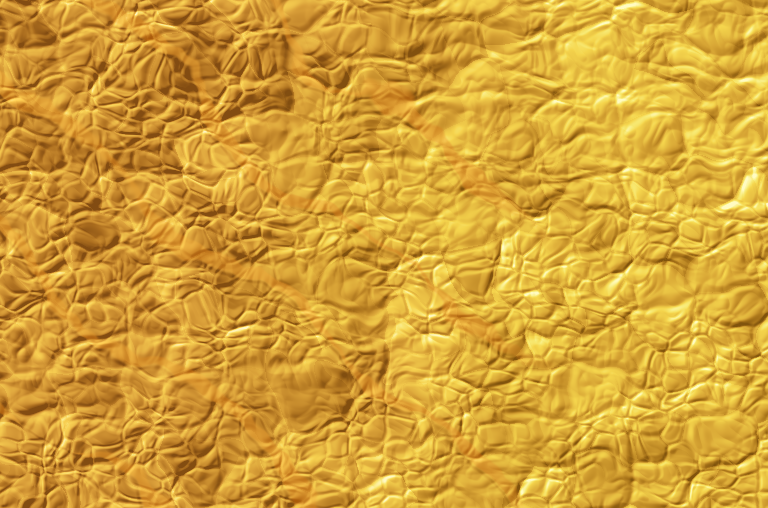
This texture is drawn by a Shadertoy shader. Its source:

```glsl
// Crumpled gold foil: Voronoi facets, ridged wrinkles and long streaks form
// a height field lit from the upper left. Tone runs through a gold ramp,
// brown at left and yellow at right, crossed by smooth diagonal orange folds.

const vec2  BIG_FACETS   = vec2(9.0, 12.0);   // cells per canvas height
const vec2  SMALL_FACETS = vec2(25.0, 30.0);
const vec2  STREAKS      = vec2(3.5, 21.0);
const float WARP         = 0.026;
const vec2  LIGHT_DIR    = vec2(-0.6, 0.8);
const float LIGHT_STEP   = 0.0024;
const float RELIEF_GAIN  = 0.95;
const float TONE_STEP    = 0.7;               // tone between two ramp colours
const int   FOLD_COUNT   = 5;
const float FOLD_SLOPE   = 0.8;
const float FOLD_SPACING = 0.29;
const vec3  FOLD_COLOR   = vec3(0.87, 0.60, 0.19);
const vec3 GOLD[8] = vec3[8](
    vec3(0.50, 0.31, 0.07), vec3(0.66, 0.44, 0.12),
    vec3(0.77, 0.55, 0.18), vec3(0.85, 0.64, 0.23),
    vec3(0.91, 0.74, 0.28), vec3(0.96, 0.82, 0.32),
    vec3(0.97, 0.90, 0.47), vec3(1.00, 0.97, 0.78));

vec2 hash2(vec2 cell) {
    uvec2 q = uvec2(ivec2(cell)) * uvec2(0x9E3779B1u, 0x85EBCA77u);
    uint n = q.x ^ (q.y + (q.x >> 13));
    n = (n ^ (n >> 15)) * 0x2C1B3C6Du;
    n ^= n >> 14;
    return vec2(n & 0xFFFFu, n >> 16) / 65535.0;
}

float cornerSlope(vec2 cell, vec2 offset) { return dot(hash2(cell) * 2.0 - 1.0, offset); }

float gradientNoise(vec2 p) {
    vec2 i = floor(p), f = p - i;
    vec2 u = f * f * f * (f * (f * 6.0 - 15.0) + 10.0);
    vec2 e = vec2(1.0, 0.0);
    float low  = mix(cornerSlope(i, f), cornerSlope(i + e, f - e), u.x);
    float high = mix(cornerSlope(i + e.yx, f - e.yx), cornerSlope(i + 1.0, f - 1.0), u.x);
    return 1.6 * mix(low, high, u.y);
}

float fbm(vec2 p) { return gradientNoise(p) + 0.5 * gradientNoise(p * 2.1 + 17.3); }

// Rounded absolute value: a sharp valley along the zero line of the noise
float ridge(float n) { return sqrt(n * n + 0.001); }

// x: gap between the two nearest cell points, y: random value of the cell
vec2 facets(vec2 p) {
    vec2 base = floor(p), nearest = vec2(9.0);
    float id = 0.0;
    for (int y = -1; y <= 1; y++)
    for (int x = -1; x <= 1; x++) {
        vec2 cell = base + vec2(x, y);
        vec2 h = hash2(cell);
        float d = length(cell + h - p);
        if (d < nearest.x) { nearest = vec2(d, nearest.x); id = fract(h.x * 7.3 + h.y * 3.7); }
        else nearest.y = min(nearest.y, d);
    }
    return vec2(nearest.y - nearest.x, id);
}

// x: height, y: crease strength, z: facet tone around 0
vec3 foil(vec2 p) {
    float combed = smoothstep(0.6, 0.95, p.x) * smoothstep(0.45, 0.75, p.y);
    vec2 w = p + WARP * vec2(fbm(p * 8.0), fbm(p * 8.0 + 31.0));
    vec2 big = facets(w * BIG_FACETS), small = facets(w * SMALL_FACETS + 5.0);
    float wear = smoothstep(-0.6, 0.1, gradientNoise(p * 6.0 + 60.0));
    float smallAmount = wear * mix(1.0, 0.45, combed);
    float height = 0.016 * smoothstep(0.0, 0.30, big.x)
                 + 0.010 * smoothstep(0.0, 0.35, small.x) * smallAmount
                 + 0.042 * mix(0.3, 1.0, combed) * ridge(gradientNoise(w * STREAKS + 9.0))
                 + 0.026 * ridge(gradientNoise(w * 17.0 + 23.0))
                 + 0.013 * ridge(gradientNoise(w * 36.0 + 47.0));
    float crease = max(1.0 - smoothstep(0.0, 0.14, big.x),
                       smallAmount * (1.0 - smoothstep(0.0, 0.24, small.x)));
    return vec3(height, crease, 0.8 * (big.y - 0.5) + 0.8 * smallAmount * (small.y - 0.5));
}

// x: coverage of the smooth diagonal folds, y: shadow under them
vec2 folds(vec2 p) {
    float across = p.y + FOLD_SLOPE * p.x + 0.10 * fbm(p * 2.6 + 4.0) + 0.018 * fbm(p * 16.0);
    vec2 cover = vec2(0.0);
    for (int i = 0; i < FOLD_COUNT; i++) {
        float k = float(i);
        float d = across - 0.25 - FOLD_SPACING * k;
        float width = 0.016 + 0.030 * gradientNoise(p * 5.0 + 13.0 * k);
        cover.x = max(cover.x, 1.0 - smoothstep(width - 0.005, width + 0.005, abs(d)));
        cover.y = max(cover.y, 1.0 - smoothstep(0.0, 0.010, abs(d + width + 0.008)));
    }
    return cover * (1.0 - smoothstep(0.9, 1.15, p.x));
}

vec3 goldRamp(float tone) {
    float t = clamp(3.0 + tone / TONE_STEP, 0.0, 6.999);
    int i = int(t);
    return mix(GOLD[i], GOLD[i + 1], fract(t));
}

void mainImage(out vec4 fragColor, in vec2 fragCoord) {
    vec2 p = fragCoord / iResolution.y;
    vec3 surface = foil(p);
    vec2 ahead = LIGHT_DIR * LIGHT_STEP;
    float relief = RELIEF_GAIN * (foil(p - ahead).x - foil(p + ahead).x) / (2.0 * LIGHT_STEP);
    relief /= 1.0 + 0.15 * abs(relief);
    // Brown facets with light creases at left, yellow with dark ones at right
    float sunny = smoothstep(0.35, 1.1, p.x + 0.15 * (0.5 - p.y) + 0.25 * fbm(p * 2.5 + 40.0));
    float tone = mix(-0.72, 0.52, sunny) + 0.65 * fbm(p * 5.5 + 70.0)
               + 1.15 * surface.z + relief
               + surface.y * mix(0.85, -0.5, sunny);
    vec2 fold = folds(p);
    tone -= 0.6 * fold.y;
    vec3 color = goldRamp(tone) + mix(vec3(0.01, -0.012, 0.0), vec3(0.0, 0.015, -0.02), sunny);
    vec3 foldColor = FOLD_COLOR + vec3(0.06, 0.09, 0.06) * (relief + 0.6 * surface.z);
    fragColor = vec4(mix(color, foldColor, 0.75 * fold.x), 1.0);
}
```
